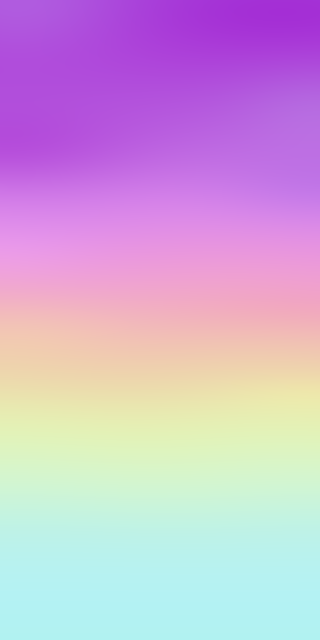
Reproduce this background procedurally as a Shadertoy shader.

```glsl
#define STOPS 13
#define WAVE_SIZE 0.004
#define WAVE_FREQUENCY 7.0
#define GLOW_STRENGTH 1.0

// Evenly spaced colours, from the top edge to the bottom edge
const vec3 SKY[STOPS] = vec3[STOPS](
    vec3(0.66, 0.24, 0.85), vec3(0.675, 0.25, 0.85),
    vec3(0.705, 0.33, 0.865), vec3(0.76, 0.43, 0.89),
    vec3(0.855, 0.53, 0.91), vec3(0.925, 0.61, 0.845),
    vec3(0.945, 0.705, 0.74), vec3(0.93, 0.83, 0.68),
    vec3(0.895, 0.94, 0.71), vec3(0.83, 0.96, 0.81),
    vec3(0.745, 0.95, 0.905), vec3(0.71, 0.95, 0.95),
    vec3(0.695, 0.95, 0.945));

vec3 skyStop(int i) {
    return SKY[clamp(i, 0, STOPS - 1)];
}

// Smooth cubic curve through the colour stops
vec3 skyGradient(float depth) {
    float x = clamp(depth, 0.0, 1.0) * float(STOPS - 1);
    int i = min(int(x), STOPS - 2);
    float t = x - float(i);
    vec3 a = skyStop(i - 1), b = skyStop(i);
    vec3 c = skyStop(i + 1), d = skyStop(i + 2);
    return b + 0.5 * t * (c - a + t * (2.0 * a - 5.0 * b + 4.0 * c - d
             + t * (3.0 * (b - c) + d - a)));
}

// Soft elliptical spot, one at its centre
float glow(vec2 p, vec2 centre, vec2 radius) {
    vec2 q = (p - centre) / radius;
    return exp(-dot(q, q));
}

void mainImage(out vec4 fragColor, in vec2 fragCoord) {
    vec2 uv = fragCoord / iResolution.xy;

    // Main gradient with a slight sideways wave
    float wave = WAVE_SIZE * sin(WAVE_FREQUENCY * uv.x + 5.0 * uv.y);
    vec3 color = skyGradient(1.0 - uv.y + wave * smoothstep(0.0, 0.3, uv.y));

    // Violet light and shade near the top
    vec3 tint = vec3(0.03, 0.12, 0.025) * glow(uv, vec2(0.06, 1.0), vec2(0.34, 0.10));
    tint -= vec3(0.02, 0.06, 0.015) * glow(uv, vec2(0.88, 0.98), vec2(0.42, 0.055));
    tint -= vec3(0.03, 0.10, 0.025) * glow(uv, vec2(0.0, 0.765), vec2(0.42, 0.06));
    tint += vec3(0.01, 0.09, 0.015) * glow(uv, vec2(1.0, 0.835), vec2(0.28, 0.07));
    tint -= vec3(0.045, 0.02, 0.0) * glow(uv, vec2(1.0, 0.70), vec2(0.30, 0.05));

    // Pink, peach and yellow patches along the middle
    tint += vec3(0.01, 0.02, 0.04) * glow(uv, vec2(0.0, 0.605), vec2(0.30, 0.045));
    tint += vec3(0.005, 0.045, -0.015) * glow(uv, vec2(0.08, 0.49), vec2(0.34, 0.05));
    tint -= vec3(0.0, 0.025, 0.01) * glow(uv, vec2(0.95, 0.52), vec2(0.36, 0.04));
    tint += vec3(0.012, 0.025, -0.01) * glow(uv, vec2(1.0, 0.385), vec2(0.28, 0.03));

    fragColor = vec4(clamp(color + GLOW_STRENGTH * tint, 0.0, 1.0), 1.0);
}
```
